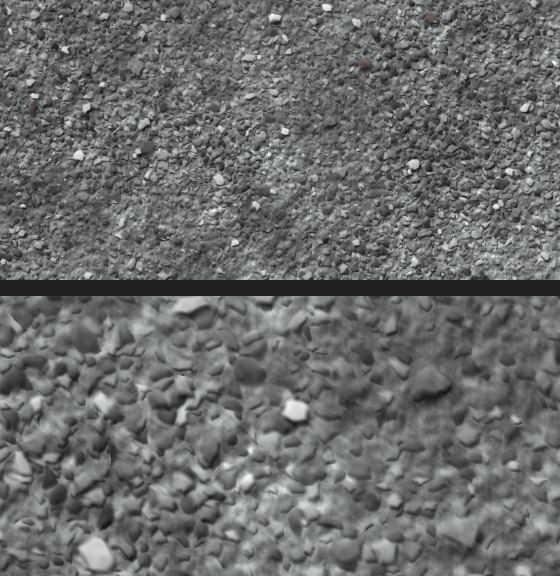
Top, the full canvas; bottom, a detail of the centre.
A WebGL 1 fragment shader for this texture:

```glsl
precision highp float;
// Draws rough grey crushed gravel with dusty patches, pale chips and a few brown stones.
uniform vec2 u_resolution;

const vec3 COOL_GREY = vec3(0.985, 1.005, 1.012);
const vec3 PALE_GREY = vec3(0.99, 1.0, 0.995);
const vec3 RUST = vec3(1.12, 0.96, 0.92);
const vec2 LIGHT = vec2(-0.45, 0.89);   // direction towards the light
const float DUST_TONE = 0.415;
const float DUST_RELIEF = 0.75;
const float CRUST_RELIEF = 0.85;        // lumps that run over stones and dust alike
const float STONE_RELIEF = 0.13;
const float SHADOW_DEPTH = 0.58;
const float SHADOW_LENGTH = 0.45;       // in stone radii
const float EDGE = 0.0046;              // softness, in canvas heights
const float WARP = 0.013;               // how far outlines are bent
const float PATCH_FREQ = 2.6;

float hash(vec2 p) {
  vec3 q = fract(p.xyx * 0.1031);
  q += dot(q, q.yzx + 33.33);
  return fract((q.x + q.y) * q.z);
}

float noise(vec2 p) {
  vec2 i = floor(p), f = fract(p);
  f = f * f * (3.0 - 2.0 * f);
  return mix(mix(hash(i), hash(i + vec2(1.0, 0.0)), f.x),
             mix(hash(i + vec2(0.0, 1.0)), hash(i + vec2(1.0, 1.0)), f.x), f.y);
}

float fbm(vec2 p) {
  float sum = 0.0, amp = 0.5;
  for (int i = 0; i < 4; i++) {
    sum += amp * noise(p);
    p = p * 2.03 + 17.0;
    amp *= 0.5;
  }
  return sum / 0.9375;
}

// Signed distance to an irregular convex chip of about unit radius
float chip(vec2 q, vec2 id) {
  float d = length(q) - 1.0;
  for (int i = 0; i < 5; i++) {
    float k = float(i);
    float a = (k + 0.75 * hash(id + k * 7.0)) * 1.2566;
    d = max(d, dot(q, vec2(cos(a), sin(a))) - 0.55 - 0.40 * hash(id + k * 11.0 + 3.0));
  }
  return d;
}

// Lays one jittered grid of shaded stones, with shadows, over the ground
vec3 scatter(vec3 ground, vec2 p, float freq, float density, vec2 radius,
             vec2 tone, vec3 tint, float grain, float seed) {
  vec2 cell = floor(p * freq);
  for (int j = -1; j <= 1; j++) {
    for (int i = -1; i <= 1; i++) {
      vec2 c = cell + vec2(float(i), float(j));
      vec2 id = c + seed;
      float cluster = mix(0.1, 1.9, noise(c / freq * PATCH_FREQ * 1.6 + seed));
      if (hash(id + 5.0) > density * cluster) continue;
      vec2 centre = c + 0.1 + 0.8 * vec2(hash(id + 41.0), hash(id + 83.0));
      float size = hash(id + 127.0);
      float r = mix(radius.x, radius.y, size * size) / freq;
      vec2 q = (p - centre / freq) / r;
      if (dot(q, q) > 5.0) continue;

      // Tilt and flatten the stone
      float a = (hash(id + 211.0) - 0.5) * 2.2;
      mat2 tilt = mat2(cos(a), -sin(a), sin(a), cos(a));
      vec2 flatten = vec2(1.0, mix(1.0, 1.55, hash(id + 251.0)));
      float d = chip(tilt * q * flatten, id);
      float s = chip(tilt * (q + LIGHT * SHADOW_LENGTH) * flatten, id);

      float shadow = 1.0 - smoothstep(-0.25, 0.25, s);
      float body = 1.0 - smoothstep(-EDGE, EDGE, d * r);
      float shade = mix(tone.x, tone.y, hash(id + 307.0));
      shade += STONE_RELIEF * clamp(dot(q, LIGHT), -1.0, 1.0) + grain;
      ground *= 1.0 - SHADOW_DEPTH * shadow;
      ground = mix(ground, shade * tint, body);
    }
  }
  return ground;
}

void main() {
  vec2 p = gl_FragCoord.xy / u_resolution.y;
  float dust = smoothstep(0.36, 0.66, fbm(p * PATCH_FREQ + 9.0));
  float grain = 0.09 * (noise(p * 105.0) - 0.5);
  vec2 bend = vec2(noise(p * 46.0 + 3.0), noise(p * 46.0 + 71.0)) - 0.5;
  vec2 rough = p + WARP * bend;

  // Dusty ground, lit as a fine relief
  float slope = fbm(p * 42.0) - fbm(p * 42.0 + LIGHT * 0.35);
  vec3 col = COOL_GREY * (DUST_TONE + DUST_RELIEF * slope + grain);

  // Dark and mid grey gravel, sparser where dust lies
  col = scatter(col, rough, 47.0, mix(0.72, 0.42, dust), vec2(0.32, 0.68),
                vec2(0.24, 0.65), COOL_GREY, grain, 13.0);
  col = scatter(col, rough, 28.0, mix(0.50, 0.22, dust), vec2(0.28, 0.58),
                vec2(0.23, 0.61), COOL_GREY, grain, 131.0);

  // Thin dust film lowers the contrast in patches
  col = mix(col, COOL_GREY * (0.43 + grain), 0.2 * dust);

  // Large stones: grey, then rust brown
  col = scatter(col, rough, 10.0, 0.05, vec2(0.20, 0.34),
                vec2(0.28, 0.56), COOL_GREY, grain, 277.0);
  col = scatter(col, rough, 6.0, 0.03, vec2(0.14, 0.26),
                vec2(0.28, 0.36), RUST, grain, 419.0);

  // Lumpy crust and broad light and dark patches
  float crust = fbm(rough * 27.0 + 53.0) - fbm(rough * 27.0 + 53.0 + LIGHT * 0.35);
  col *= 1.0 + CRUST_RELIEF * crust;
  col *= mix(0.74, 1.28, fbm(p * PATCH_FREQ * 0.9 + 31.0));
  col *= mix(0.68, 1.34, fbm(p * 9.0 + 87.0));

  // Pale specks and bright chips
  col = scatter(col, rough, 37.0, 0.13, vec2(0.26, 0.48),
                vec2(0.50, 0.74), PALE_GREY, grain, 523.0);
  col = scatter(col, rough, 20.0, 0.095, vec2(0.23, 0.46),
                vec2(0.66, 0.88), PALE_GREY, grain, 641.0);

  gl_FragColor = vec4(clamp(col, 0.0, 1.0), 1.0);
}
```
